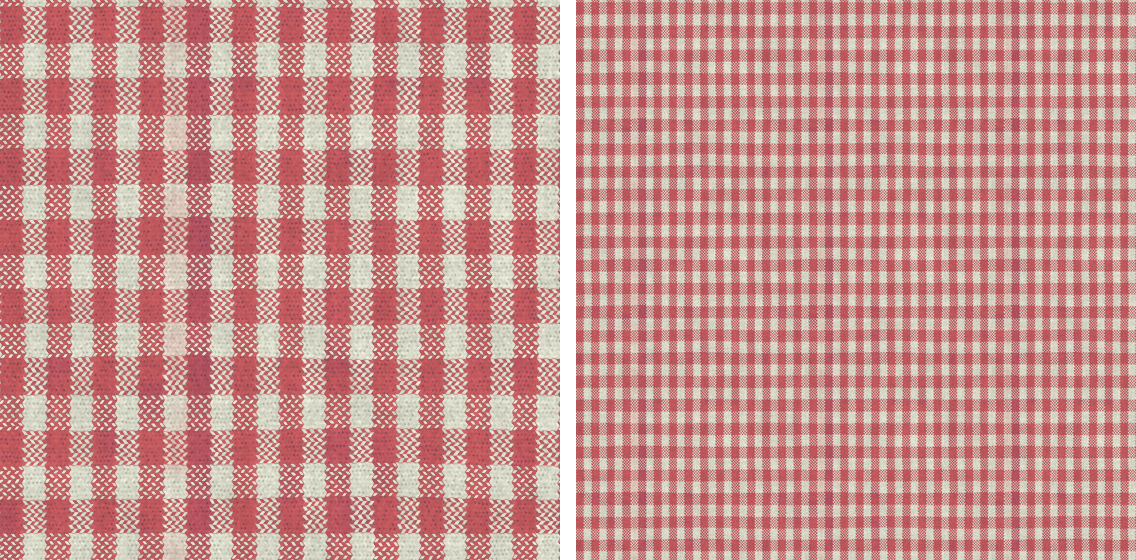
Left, the tile; right, the same tile 3 across and 3 down.
This texture is drawn by a Shadertoy shader. Its source:

```glsl
const float PI = 3.14159265;
const vec2 CHECKS = vec2(12.0, 8.0);            // repeats across and down
const vec2 YARNS_PER_CHECK = vec2(12.0, 16.0);  // warp and weft yarns in a repeat
const vec3 RED = vec3(0.765, 0.355, 0.370);
const vec3 CREAM = vec3(0.862, 0.862, 0.800);
const vec3 PINK = vec3(0.880, 0.740, 0.700);
const vec3 PLUM = vec3(0.600, 0.270, 0.380);
const vec3 RED_GAP = vec3(0.450, 0.220, 0.350);
const vec3 CREAM_GAP = vec3(0.620, 0.620, 0.540);

float hash(vec2 p) {
    vec3 q = fract(p.xyx * 0.1031);
    q += dot(q, q.yzx + 33.33);
    return fract((q.x + q.y) * q.z);
}

// Value noise that wraps after a whole number of cells
float tileNoise(vec2 uv, vec2 cells, float seed) {
    vec2 p = uv * cells;
    vec2 i = floor(p);
    vec2 f = fract(p);
    f = f * f * (3.0 - 2.0 * f);
    vec2 a = mod(i, cells) + seed;
    vec2 b = mod(i + 1.0, cells) + seed;
    return mix(mix(hash(a), hash(vec2(b.x, a.y)), f.x),
               mix(hash(vec2(a.x, b.y)), hash(b), f.x), f.y);
}

// Soft repeating stripe, 1 inside and 0 outside
float stripe(float x, float period, float centre, float halfWidth, float soft) {
    float d = abs(mod(x - centre + 0.5 * period, period) - 0.5 * period);
    return 1.0 - smoothstep(halfWidth - soft, halfWidth + soft, d);
}

// Brightness that differs from yarn to yarn
float yarnShade(float yarn, float count, float seed) {
    return mix(0.96, 1.04, hash(vec2(mod(floor(yarn), count), seed)));
}

void mainImage(out vec4 fragColor, in vec2 fragCoord) {
    vec2 uv = fragCoord / iResolution.xy;
    vec2 yarnCount = CHECKS * YARNS_PER_CHECK;
    vec2 pixel = yarnCount / iResolution.xy;

    // Yarn coordinates, with uneven spacing and a chevron lean
    vec2 p = uv * yarnCount;
    p.x += 0.7 * (tileNoise(uv, vec2(9.0, 5.0), 3.0) - 0.5);
    p.y += 1.4 * (tileNoise(uv, vec2(3.0, 8.0), 17.0) - 0.5);
    p += 0.35 * (vec2(tileNoise(uv, vec2(60.0), 29.0),
                      tileNoise(uv, vec2(60.0), 41.0)) - 0.5);
    p.x += 0.28 * cos(PI * p.y);

    // Dyed stripes in both directions
    vec2 soft = max(vec2(0.25), 0.7 * pixel);
    float warpRed = stripe(p.x, YARNS_PER_CHECK.x, 3.0, 3.1, soft.x);
    float weftRed = stripe(p.y, YARNS_PER_CHECK.y, 10.0, 4.1, soft.y);

    // One faded cream stripe beside one darker red stripe
    float fade = stripe(uv.x, 1.0, 0.317, 0.025, 0.010)
               * smoothstep(0.2, 0.8, tileNoise(uv, vec2(8.0, 16.0), 53.0));
    float stain = stripe(uv.x, 1.0, 0.362, 0.024, 0.012)
                * mix(0.3, 0.8, tileNoise(uv, vec2(8.0, 12.0), 61.0));
    stain += 0.5 * smoothstep(0.6, 0.95, tileNoise(uv, vec2(14.0), 67.0));
    vec3 cream = mix(CREAM, PINK, 0.6 * fade);
    vec3 red = mix(RED, PLUM, 0.5 * stain);
    vec3 warp = mix(cream, red, warpRed) * yarnShade(p.x, yarnCount.x, 5.0);
    vec3 weft = mix(cream, red, weftRed) * yarnShade(p.y, yarnCount.y, 11.0);

    // Plain weave: the sign of the wave tells which yarn lies on top
    float wave = sin(PI * p.x) * sin(PI * p.y);
    float bias = mix(0.05, 0.28, warpRed);
    float edge = max(0.38, max(pixel.x, pixel.y));
    float weftOver = smoothstep(-edge, edge, wave - bias);
    vec3 color = mix(warp, weft, weftOver) * (0.96 + 0.06 * abs(wave));

    // Pinholes where four yarns meet
    vec2 corner = mod(floor(p + 0.5), yarnCount);
    float hole = pow(abs(cos(PI * p.x) * cos(PI * p.y)), 3.0);
    hole *= smoothstep(0.25, 1.0, hash(corner + 7.0));
    float redness = 0.5 * (warpRed + weftRed);
    color = mix(color, mix(CREAM_GAP, RED_GAP, redness * redness), 0.8 * hole);

    // Fibre grain and broad unevenness
    color *= 1.0 + 0.10 * (tileNoise(uv, vec2(230.0), 71.0) - 0.5);
    color *= 1.0 + 0.05 * (tileNoise(uv, vec2(20.0), 83.0) - 0.5);
    fragColor = vec4(clamp(color, 0.0, 1.0), 1.0);
}
```
